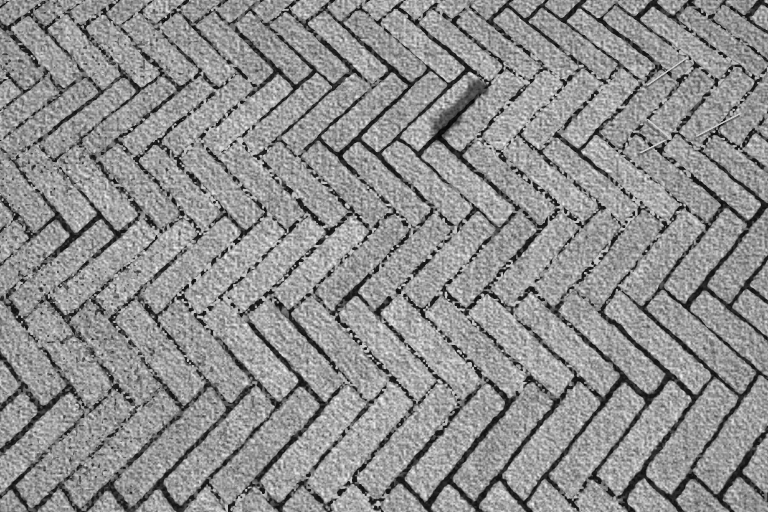
This texture is drawn by a Shadertoy shader. Its source:

```glsl
// Worn grey herringbone brick paving seen at a slight slant, with gritty joints and a few straws.

const float LEN = 3.75; // brick length, in brick widths

float hash(vec2 p) {
    return fract(sin(dot(p, vec2(127.1, 311.7))) * 43758.547);
}

float noise(vec2 p) {
    vec2 i = floor(p), f = fract(p);
    f = f * f * (3.0 - 2.0 * f);
    return mix(mix(hash(i), hash(i + vec2(1, 0)), f.x),
               mix(hash(i + vec2(0, 1)), hash(i + 1.0), f.x), f.y);
}

float fbm(vec2 p) {
    float sum = 0.0, amp = 0.5;
    for (int i = 0; i < 4; i++) {
        sum += amp * noise(p);
        p = mat2(1.6, 1.2, -1.2, 1.6) * p + 7.3;
        amp *= 0.5;
    }
    return sum / 0.9375;
}

float segment(vec2 p, vec2 a, vec2 b) {
    vec2 ab = b - a;
    return length(p - a - ab * clamp(dot(p - a, ab) / dot(ab, ab), 0.0, 1.0));
}

// Signed distance to one brick, slightly shifted, turned and resized by its id
float brick(vec2 q, vec2 id) {
    q += 0.06 * (vec2(hash(id + 3.1), hash(id + 5.7)) - 0.5);
    float turn = 0.03 * (hash(id + 8.3) - 0.5);
    q += turn * vec2(-q.y, q.x);
    vec2 halfSize = vec2(LEN * 0.5, 0.5) - 0.05 - 0.03 * hash(id + 1.9);
    vec2 e = abs(q) - halfSize + 0.1;
    return length(max(e, 0.0)) + min(max(e.x, e.y), 0.0) - 0.1;
}

// Nearest brick: x = distance, yz = id
vec3 herringbone(vec2 p) {
    vec3 best = vec3(9.0, 0.0, 0.0);
    float first = floor((p.x - p.y) / (2.0 * LEN));
    for (int i = 0; i < 2; i++) {
        float n = first + float(i);
        vec2 c = p - n * vec2(LEN, -LEN);
        float j = floor(c.y), k = floor(c.x - LEN);
        vec2 rising = vec2(j, 2.0 * n), falling = vec2(k, 2.0 * n + 1.0);
        float dr = brick(c - j - vec2(LEN * 0.5, 0.5), rising);
        float df = brick((c - k - vec2(LEN + 0.5, 1.0 - LEN * 0.5)).yx, falling);
        if (dr < best.x) best = vec3(dr, rising);
        if (df < best.x) best = vec3(df, falling);
    }
    return best;
}

void mainImage(out vec4 fragColor, in vec2 fragCoord) {
    vec2 p = fragCoord / iResolution.y;
    float aspect = iResolution.x / iResolution.y;
    float x = p.x - 0.5 * aspect;

    // Perspective ground plane: u counts bricks across, v counts rows down
    float depth = 3.832 - p.y;
    float u = 39.8 * x / depth;
    float v = 24.47 - 69.88 / depth + 0.0095 * u;
    u += 1.66;
    float rise = (3.92 - v) * LEN * 0.5;
    vec2 ground = vec2(u + rise, u - rise);

    // Chipped and wavy brick edges
    vec2 warp = vec2(fbm(ground * 1.8), fbm(ground * 1.8 + 31.0)) - 0.5;
    vec3 b = herringbone(ground + 0.11 * warp);
    float d = b.x + 0.05 * (noise(p * 170.0) - 0.5);
    float soft = 0.01 + 10.0 / iResolution.y;
    float stone = smoothstep(soft, -soft, d);

    // Gritty stone face, lit from the upper right
    float litter = smoothstep(0.7, 0.0, p.x) * smoothstep(0.3, 0.65, fbm(p * 9.0));
    float relief = noise(p * 200.0) - noise(p * 200.0 + vec2(0.7, 0.6));
    float grit = noise(p * 310.0) - 0.5;
    float face = 0.628 + 0.07 * (hash(b.yz) - 0.5) + 0.12 * (fbm(ground * 1.7 + 9.0) - 0.5);
    face += 0.25 * relief + 0.24 * grit;
    face += 0.05 * smoothstep(-0.2, -0.1, d) - 0.1 * smoothstep(-0.1, 0.0, d);
    face -= 0.25 * smoothstep(0.72, 0.9, noise(p * 160.0 + 4.0)) * (0.4 + litter);

    // Dark joints partly filled with fine sand and moss
    float crumbs = smoothstep(0.35, 0.8, noise(p * 210.0 + 17.0));
    float filled = smoothstep(0.4, 0.65, fbm(p * 7.0 + 3.0)) + litter;
    float joint = 0.05 + 0.6 * crumbs * (0.12 + min(filled, 1.0)) + 0.08 * noise(p * 300.0);
    float tone = mix(joint, face, stone);

    // Loose litter spilling over the brick rims
    float spill = litter * smoothstep(-0.3, 0.0, d) * smoothstep(0.5, 0.75, noise(p * 180.0 + 41.0));
    tone = mix(tone, 0.2 + 0.5 * noise(p * 260.0 + 11.0), 0.7 * spill);

    // Damp hollow beside one brick
    float hollow = segment(p, vec2(0.86, 0.745), vec2(0.935, 0.83)) + 0.04 * (fbm(p * 35.0) - 0.5);
    tone *= 1.0 - 0.55 * smoothstep(0.024, 0.008, hollow);

    // Dry straws with their shadows
    float edge = 0.6 / iResolution.y;
    for (int i = 0; i < 4; i++) {
        float s = float(i);
        vec2 a = vec2(1.23 + 0.14 * hash(vec2(s, 2.0)), 0.6 + 0.24 * hash(vec2(s, 6.0)));
        float angle = 0.45 + 1.9 * step(2.5, s) + 0.3 * hash(vec2(s, 9.0));
        vec2 tip = a + (0.03 + 0.08 * hash(vec2(s, 4.0))) * vec2(cos(angle), sin(angle));
        tone *= 1.0 - 0.35 * smoothstep(0.003 + edge, 0.001, segment(p + vec2(0.004, 0.005), a, tip));
        tone = mix(tone, 0.82, smoothstep(0.0012 + edge, 0.0006, segment(p, a, tip)));
    }

    // Broad light falloff toward the corners
    tone *= 1.03 - 0.1 * dot(vec2(x, p.y - 0.45), vec2(x, p.y - 0.45));
    fragColor = vec4(vec3(clamp(tone, 0.03, 0.95)), 1.0);
}
```
